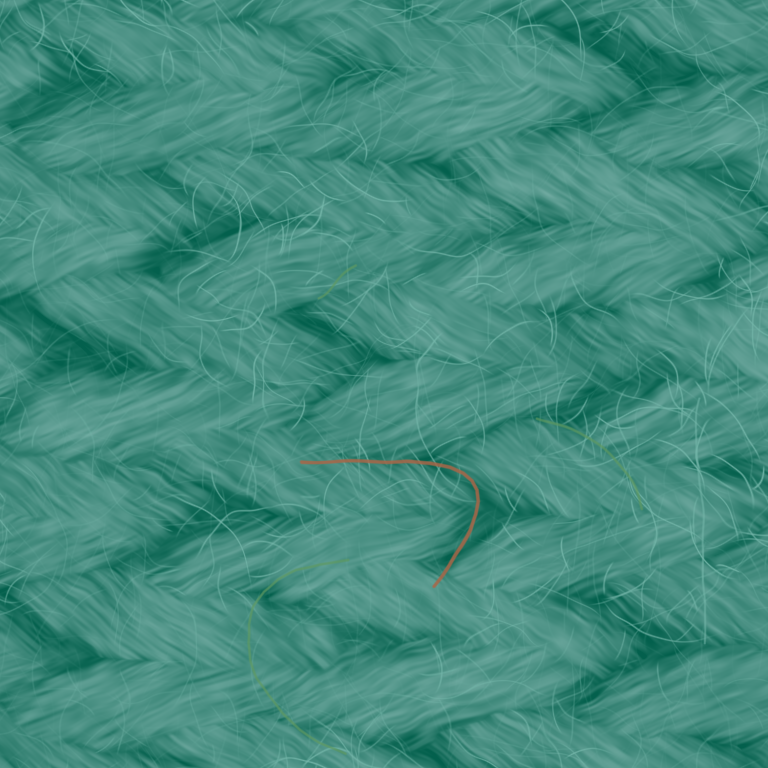
Give the GLSL for this texture, as a WebGL 1 fragment shader.

```glsl
precision highp float;
uniform vec2 u_resolution;

const vec2 PITCH = vec2(0.38, 0.187);
const vec3 WOOL_DARK = vec3(0.03, 0.39, 0.315);
const vec3 WOOL_LIGHT = vec3(0.40, 0.64, 0.60);
const vec3 HAIR = vec3(0.45, 0.71, 0.66);
const vec3 RUST = vec3(0.66, 0.40, 0.28);
const vec3 OLIVE = vec3(0.37, 0.60, 0.38);

float hash(vec2 p) {
  return fract(sin(dot(p, vec2(127.1, 311.7))) * 43758.5453);
}

vec2 hash2(vec2 p) {
  return vec2(hash(p), hash(p + 19.7));
}

float noise(vec2 p) {
  vec2 i = floor(p), f = fract(p);
  f = f * f * (3.0 - 2.0 * f);
  return mix(mix(hash(i), hash(i + vec2(1, 0)), f.x),
             mix(hash(i + vec2(0, 1)), hash(i + vec2(1, 1)), f.x), f.y);
}

// Displacement by noise of a given frequency
vec2 wobble(vec2 p, float frequency) {
  return vec2(noise(p * frequency), noise(p * frequency + 50.0)) - 0.5;
}

// Coordinates along and across a direction
vec2 toAxis(vec2 v, float angle) {
  float c = cos(angle), s = sin(angle);
  return vec2(c * v.x + s * v.y, c * v.y - s * v.x);
}

// Height of one family of stitch legs, neighbouring rows staggered
float legHeight(vec2 p, vec2 origin, float slant) {
  vec2 q = p - origin;
  float top = -1.0;
  float nearRow = floor(q.y / PITCH.y + 0.5);
  for (int j = -1; j <= 1; j++) {
    float row = nearRow + float(j);
    float stagger = -0.18 * mod(row, 2.0);
    float nearCol = floor((q.x - stagger) / PITCH.x + 0.5);
    for (int i = -1; i <= 1; i++) {
      vec2 id = vec2(nearCol + float(i), row);
      vec2 jitter = (hash2(id + origin) - 0.5) * vec2(0.05, 0.018);
      float tilt = slant + 0.10 * (hash(id + 7.3) - 0.5);
      vec2 l = toAxis(q - id * PITCH - vec2(stagger, 0.0) - jitter, tilt);
      l.y += 0.008 * sin(l.x * 14.0);
      l /= vec2(0.215, 0.055);
      l.y *= 1.0 + 0.3 * l.x * l.x;
      top = max(top, 1.0 - l.y * l.y - pow(abs(l.x), 4.0));
    }
  }
  return top;
}

// Fine combed strands lying along an angle
float strands(vec2 p, float angle) {
  vec2 q = toAxis(p + 0.024 * wobble(p, 9.0) + 0.006 * wobble(p, 34.0), angle);
  return 0.2 * noise(q * vec2(10.0, 60.0)) + 0.4 * noise(q * vec2(20.0, 140.0))
       + 0.4 * noise(q * vec2(34.0, 250.0));
}

float stroke(float d, float halfWidth, float px) {
  return 1.0 - smoothstep(halfWidth - px, halfWidth + px, d);
}

// One loose curved hair per cell
float looseHairs(vec2 p, float size, float seed, float px) {
  vec2 g = p / size + seed * 7.13;
  float cover = 0.0;
  for (int j = -1; j <= 1; j++) {
    for (int i = -1; i <= 1; i++) {
      vec2 id = floor(g) + vec2(float(i), float(j));
      vec2 shape = hash2(id + seed * 3.1);
      vec2 look = hash2(id + seed * 5.7 + 41.0);
      vec2 q = toAxis(g - id - hash2(id + seed), 6.2832 * look.x);
      float bend = 1.3 * (shape.x - 0.5), curl = 1.2 * (look.y - 0.5);
      float slope = 2.0 * bend * q.x + 3.0 * curl * q.x * q.x;
      float d = abs(q.y - q.x * q.x * (bend + curl * q.x)) / sqrt(1.0 + slope * slope);
      float len = mix(0.3, 0.8, shape.y);
      float ends = 1.0 - smoothstep(0.6 * len, len, abs(q.x));
      cover = max(cover, stroke(d * size, 0.0009, px) * ends * mix(0.1, 0.95, shape.x * shape.x));
    }
  }
  return cover;
}

vec2 bezier(vec2 a, vec2 b, vec2 c, vec2 d, float t) {
  float s = 1.0 - t;
  return s * s * s * a + 3.0 * s * t * (s * b + t * c) + t * t * t * d;
}

float curveDistance(vec2 p, vec2 a, vec2 b, vec2 c, vec2 d) {
  float nearest = 1.0;
  vec2 start = a;
  for (int i = 1; i <= 14; i++) {
    vec2 end = bezier(a, b, c, d, float(i) / 14.0);
    vec2 v = end - start, w = p - start;
    nearest = min(nearest, length(w - v * clamp(dot(w, v) / dot(v, v), 0.0, 1.0)));
    start = end;
  }
  return nearest;
}

void main() {
  float px = 1.0 / min(u_resolution.x, u_resolution.y);
  vec2 p = gl_FragCoord.xy * px;

  // Knitted legs, blended where they cross
  vec2 soft = p + 0.026 * wobble(p, 12.0) + 0.014 * wobble(p, 45.0);
  float upper = legHeight(soft, vec2(0.42, 0.004), -0.18);
  float lower = legHeight(soft, vec2(0.385, -0.088), 0.23);
  float fibre = mix(strands(p, 0.42), strands(p, -0.62), smoothstep(-0.25, 0.25, upper - lower));
  float height = max(upper, lower) + 0.7 * (fibre - 0.5);
  float tone = 0.08 + 0.58 * smoothstep(-0.6, 0.8, height) + 0.70 * (fibre - 0.42)
             + 0.22 * (noise(p * 9.0) - 0.5) + 0.12 * (noise(p * 60.0) - 0.5);
  vec3 color = mix(WOOL_DARK, WOOL_LIGHT, clamp(tone, -0.05, 1.1));

  // Fuzz of loose hairs, thicker in tufts
  float tufts = mix(0.35, 1.0, smoothstep(0.3, 0.65, noise(p * 7.0 + 3.0)));
  vec2 kinked = p + 0.008 * wobble(p, 30.0);
  for (int i = 0; i < 9; i++) {
    float layer = float(i);
    color = mix(color, HAIR, tufts * looseHairs(kinked, 0.05 + 0.011 * layer, layer + 1.0, px));
  }

  // Long stray strands
  vec2 s = p + 0.006 * wobble(p, 24.0);
  float pale = curveDistance(s, vec2(0.91, 0.48), vec2(0.90, 0.40), vec2(0.925, 0.30), vec2(0.915, 0.16));
  float olive = curveDistance(s, vec2(0.455, 0.272), vec2(0.27, 0.26), vec2(0.29, 0.08), vec2(0.45, 0.017));
  olive = min(olive, curveDistance(s, vec2(0.70, 0.456), vec2(0.77, 0.44), vec2(0.82, 0.40), vec2(0.838, 0.336)));
  olive = min(olive, curveDistance(s, vec2(0.414, 0.613), vec2(0.43, 0.62), vec2(0.44, 0.645), vec2(0.463, 0.655)));
  float rust = curveDistance(s, vec2(0.393, 0.398), vec2(0.66, 0.412), vec2(0.66, 0.37), vec2(0.564, 0.238));
  color = mix(color, HAIR, 0.6 * stroke(pale, 0.0013, px));
  color = mix(color, OLIVE, 0.7 * stroke(olive, 0.0016, px));
  color = mix(color, RUST, 0.85 * stroke(rust, 0.0023, px));

  gl_FragColor = vec4(color, 1.0);
}
```
